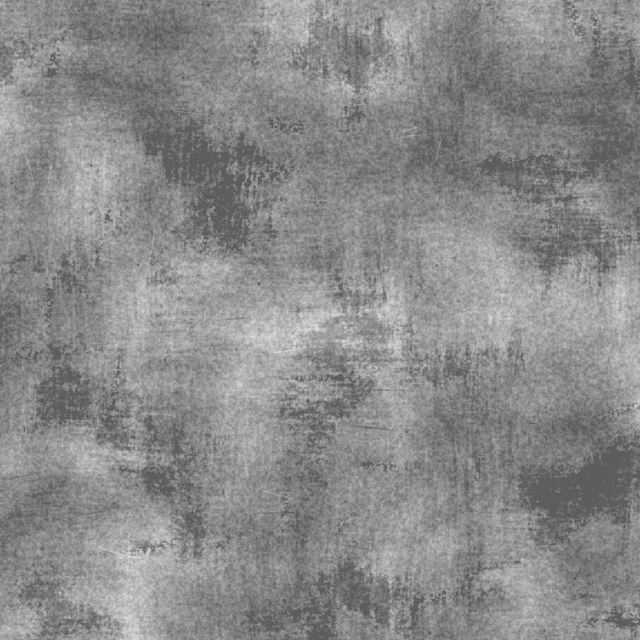
Reproduce this texture procedurally as a Shadertoy shader.

```glsl
#define BASE_TONE 0.560
#define FLOOR_TONE 0.365
#define CLOUD_SCALE 3.6
#define CLOUD_DEPTH 0.175
#define STAIN_SCALE 5.0
#define STAIN_DEPTH 0.140
#define FIBRE_DEPTH 0.070
#define GRAIN_DEPTH 0.072
#define SMEAR_COUNT 22
#define SCRATCH_COUNT 44
#define SPECK_CELLS 26.0

vec2 hash2(vec2 p) {
    vec3 q = fract(p.xyx * vec3(0.1031, 0.1030, 0.0973));
    q += dot(q, q.yzx + 33.33);
    return fract((q.xx + q.yz) * q.zy);
}

float cornerSlope(vec2 cell, vec2 offset) {
    float angle = 6.2832 * hash2(cell + 71.0).x;
    return dot(vec2(cos(angle), sin(angle)), offset);
}

float gradientNoise(vec2 p) {
    vec2 i = floor(p), f = p - i;
    vec2 u = f * f * f * (f * (f * 6.0 - 15.0) + 10.0);
    vec2 e = vec2(1.0, 0.0);
    float low = mix(cornerSlope(i, f), cornerSlope(i + e, f - e), u.x);
    float high = mix(cornerSlope(i + e.yx, f - e.yx), cornerSlope(i + 1.0, f - 1.0), u.x);
    return 1.4 * mix(low, high, u.y);
}

float fbm(vec2 p) {
    float sum = 0.0, gain = 1.0;
    for (int k = 0; k < 6; k++) {
        sum += gain * gradientNoise(p);
        p = p * 2.03 + vec2(17.3, 9.7);
        gain *= 0.62;
    }
    return sum;
}

// Streaks running along x, from broad brushing to single threads
float fibres(vec2 p) {
    return 0.8 * gradientNoise(p * vec2(4.0, 27.0))
         + 0.7 * gradientNoise(p * vec2(9.0, 85.0) + 5.3)
         + 0.7 * gradientNoise(p * vec2(20.0, 210.0) + 11.7);
}

// Slightly bent stroke near one axis, tapered towards its ends
float stroke(vec2 p, float id, float halfLength, float width, float blur) {
    vec2 place = hash2(vec2(id, 3.0)), shape = hash2(vec2(id, 19.0));
    float angle = (shape.x - 0.5) * 0.6 + (shape.y > 0.5 ? 1.5708 : 0.0);
    vec2 d = p - place * vec2(iResolution.x / iResolution.y, 1.0);
    d = vec2(cos(angle) * d.x + sin(angle) * d.y, cos(angle) * d.y - sin(angle) * d.x);
    float along = d.x / halfLength;
    float across = abs(d.y + (place.x - 0.5) * 0.25 * halfLength * along * along);
    return (1.0 - smoothstep(0.3, 1.0, abs(along))) * (1.0 - smoothstep(width, width + blur, across));
}

// Sparse round pits
float specks(vec2 p, float pixel) {
    vec2 cell = floor(p * SPECK_CELLS);
    vec2 pick = hash2(cell + 40.0);
    vec2 centre = (cell + 0.2 + 0.6 * hash2(cell + 90.0)) / SPECK_CELLS;
    float radius = mix(0.0005, 0.0022, pick.y * pick.y);
    return step(pick.x, 0.10) * (1.0 - smoothstep(radius, radius + 1.5 * pixel, length(p - centre)));
}

void mainImage(out vec4 fragColor, in vec2 fragCoord) {
    vec2 p = fragCoord / iResolution.y;
    float pixel = 1.0 / iResolution.y;

    // Cloudy ground with brushed fibres
    vec2 warp = vec2(gradientNoise(p * 4.0 + 31.0), gradientNoise(p * 4.0 + 57.0));
    float clouds = fbm(p * CLOUD_SCALE + 0.12 * warp + 2.7);
    float weave = smoothstep(-0.35, 0.35, gradientNoise(p * 3.7 + 83.0));
    vec2 bent = p + 0.012 * warp;
    float threads = mix(fibres(bent.yx + 13.0), fibres(bent), 0.15 + 0.7 * weave);
    threads *= 0.9 + 0.9 * gradientNoise(p * 6.0 + 22.0);
    float grain = 0.8 * gradientNoise(p * 92.0 + 3.1) + gradientNoise(p * 163.0 + 8.6)
                + gradientNoise(p * 287.0 + 5.4);
    float tone = BASE_TONE + CLOUD_DEPTH * clouds + FIBRE_DEPTH * threads + GRAIN_DEPTH * grain;

    // Dark stains with edges broken by fibres and grain
    float soil = fbm(p * STAIN_SCALE + 0.15 * warp + 47.0) - 0.25 * threads - 0.12 * grain;
    tone -= STAIN_DEPTH * smoothstep(0.2, 0.75, soil);

    // Dry smears
    float smear = 0.0;
    for (int k = 0; k < SMEAR_COUNT; k++) {
        vec2 size = hash2(vec2(float(k), 7.0));
        smear = max(smear, stroke(p, float(k) + 200.0, mix(0.03, 0.09, size.x), 0.001, mix(0.004, 0.016, size.y)));
    }
    tone -= 0.14 * smear * smoothstep(0.5, -0.5, grain + threads);

    // Fine scratches, pale and dark
    for (int k = 0; k < SCRATCH_COUNT; k++) {
        vec2 pick = hash2(vec2(float(k), 51.0));
        float line = stroke(p, float(k), mix(0.012, 0.06, pick.x), 0.0003, max(0.0012, pixel));
        tone += line * (pick.y > 0.45 ? 0.085 : -0.10);
    }

    tone -= 0.13 * specks(p, pixel);
    fragColor = vec4(vec3(clamp(tone, FLOOR_TONE, 0.86)), 1.0);
}
```
